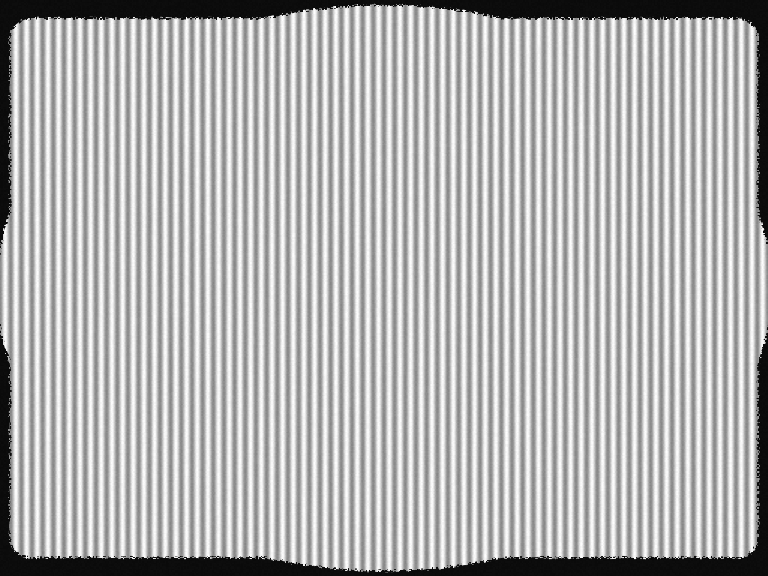
Write a Shadertoy shader that draws this pattern.

```glsl
// Soft grey vertical stripes on a bulging rounded panel with a frayed edge on black.

const float STRIPE_COUNT = 72.0;
const float GRAIN_ROWS = 384.0;
const vec3 STRIPE_DARK = vec3(0.54);
const vec3 STRIPE_LIGHT = vec3(0.98);
const vec3 BORDER = vec3(0.045);

float hash(vec2 cell) {
    vec3 q = fract(vec3(cell.xyx) * 0.1031);
    q += dot(q, q.yzx + 33.33);
    return fract((q.x + q.y) * q.z);
}

// One random value per square cell, centred on zero
float cellGrain(vec2 p, float rows, float seed) {
    return hash(floor(p * rows) + seed) - 0.5;
}

float roundedBox(vec2 p, vec2 halfSize, float radius) {
    vec2 q = abs(p) - halfSize + radius;
    return length(max(q, 0.0)) + min(max(q.x, q.y), 0.0) - radius;
}

// First-order distance to an ellipse
float ellipse(vec2 p, vec2 radii) {
    float k = length(p / radii);
    float slope = length(p / (radii * radii));
    return k * (k - 1.0) / max(slope, 0.0001);
}

float smoothUnion(float a, float b, float blend) {
    float h = max(blend - abs(a - b), 0.0) / blend;
    return min(a, b) - h * h * blend * 0.25;
}

// Panel outline: a rounded box that swells at the middle of each side
float panel(vec2 p, float aspect) {
    vec2 stretch = vec2(aspect, 1.0);
    float box = roundedBox(p, stretch * vec2(0.487, 0.468), 0.036);
    float bulge = ellipse(p, stretch * vec2(0.505, 0.491));
    return smoothUnion(box, bulge, 0.003);
}

// Sinusoidal brightness across each stripe
float stripes(float x, float count) {
    return 0.5 - 0.5 * cos(6.2831853 * x * count);
}

void mainImage(out vec4 fragColor, in vec2 fragCoord) {
    vec2 uv = fragCoord / iResolution.xy;
    float aspect = iResolution.x / iResolution.y;
    vec2 p = (uv - 0.5) * vec2(aspect, 1.0);
    float pixel = 1.0 / iResolution.y;

    // Stripes with faint grain
    vec3 color = mix(STRIPE_DARK, STRIPE_LIGHT, stripes(uv.x, STRIPE_COUNT));
    color += 0.035 * cellGrain(p, GRAIN_ROWS, 500.0);

    // Frayed edge against the dark border
    float fray = 0.006 * cellGrain(p, GRAIN_ROWS, 900.0);
    float edge = panel(p, aspect) + fray;
    float inside = 1.0 - smoothstep(-0.6 * pixel, 0.6 * pixel, edge);
    vec3 border = BORDER + 0.015 * cellGrain(p, GRAIN_ROWS, 700.0);

    fragColor = vec4(clamp(mix(border, color, inside), 0.0, 1.0), 1.0);
}
```
